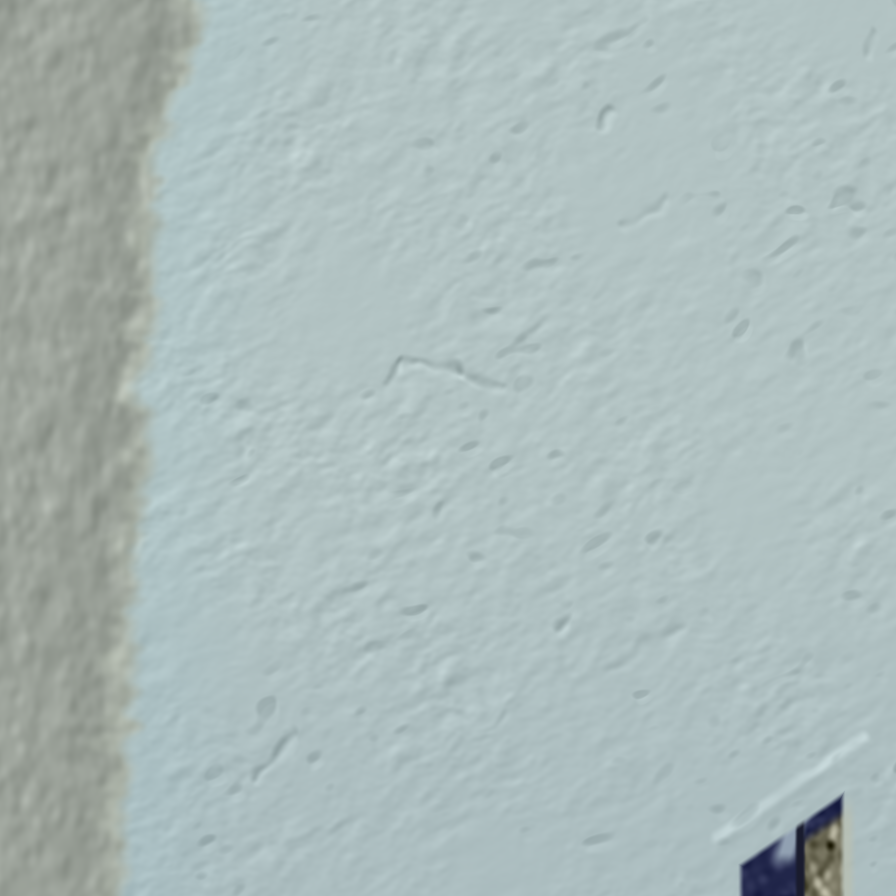
A Shadertoy shader for this texture:

```glsl
// A pale blue-grey plaster wall meeting a shaded strip on the left, with a small
// slanted opening at the lower right. Relief is embossed cellular noise, stretched
// along a diagonal on the wall; creases and the opening are distance functions.
#define WALL_COLOR  vec3(0.698, 0.764, 0.764)
#define SHADE_COLOR vec3(0.612, 0.638, 0.605)
#define CREAM_COLOR vec3(0.680, 0.710, 0.665)
#define WALL_RELIEF 0.044
#define SHADE_RELIEF 0.052
#define GRAIN_ANGLE 0.48
#define DENT_DEPTH 0.075
#define EDGE_ROUGHNESS 0.010
#define EDGE_SOFTNESS 0.013

vec3 hash3(vec2 p) {
    vec3 q = fract(vec3(p.xyx) * vec3(0.1031, 0.1030, 0.0973));
    q += dot(q, q.yxz + 33.33);
    return fract((q.xxy + q.yzz) * q.zyx);
}

// Signed round bumps, one scattered in each cell
float bumps(vec2 p) {
    vec2 cell = floor(p);
    float sum = 0.0;
    for (int j = -1; j <= 1; j++)
    for (int i = -1; i <= 1; i++) {
        vec2 c = cell + vec2(i, j);
        vec3 h = hash3(c + 57.0);
        vec2 d = p - c - h.xy;
        float f = max(0.0, 1.0 - dot(d, d));
        sum += (h.z * 2.0 - 1.0) * f * f * f;
    }
    return sum;
}

float emboss(vec2 p, vec2 light) {
    return bumps(p + light) - bumps(p - light);
}

float segment(vec2 p, vec2 a, vec2 b) {
    vec2 d = b - a;
    return length(p - a - d * clamp(dot(p - a, d) / dot(d, d), 0.0, 1.0));
}

// Dark groove with a bright lip just below it
float crease(vec2 p, vec4 ends, float width) {
    float dark = smoothstep(width, 0.0, segment(p, ends.xy, ends.zw));
    float lip = smoothstep(width, 0.0, segment(p + vec2(-0.003, 0.008), ends.xy, ends.zw));
    return 0.5 * lip - dark;
}

// Wavering, interrupted creases
float creases(vec2 p) {
    const vec4 marks[10] = vec4[10](
        vec4(0.645, 0.235, 0.785, 0.320), vec4(0.430, 0.575, 0.445, 0.594),
        vec4(0.445, 0.594, 0.510, 0.592), vec4(0.510, 0.592, 0.560, 0.568),
        vec4(0.475, 0.560, 0.425, 0.480), vec4(0.695, 0.750, 0.745, 0.778),
        vec4(0.668, 0.862, 0.682, 0.880), vec4(0.970, 0.945, 0.974, 0.965),
        vec4(0.285, 0.135, 0.330, 0.185), vec4(0.625, 0.302, 0.627, 0.306));
    vec2 q = p + 0.007 * vec2(bumps(p * 45.0), bumps(p * 45.0 + 31.0));
    float sum = 0.0;
    for (int i = 0; i < 10; i++) {
        float strength = i == 4 ? 0.4 : i > 5 ? 1.3 : 0.85;
        sum += strength * crease(q, marks[i], 0.009);
    }
    return sum * clamp(0.75 + 0.9 * bumps(p * 38.0 + 17.0), 0.15, 1.2);
}

vec3 wall(vec2 p, float fromEdge) {
    float c = cos(GRAIN_ANGLE), s = sin(GRAIN_ANGLE);
    vec2 g = vec2(c * p.x + s * p.y, c * p.y - s * p.x);
    g += 0.006 * vec2(bumps(p * 24.0), bumps(p * 24.0 + 13.0));
    float calm = mix(1.0, 0.65, smoothstep(0.5, 1.0, p.x));
    float patches = clamp(0.75 + 0.8 * bumps(p * 9.0), 0.25, 1.4);
    float relief = 0.75 * emboss(g * vec2(32.0, 60.0), vec2(0.06, -0.20))
                 + 0.65 * emboss(g * vec2(65.0, 105.0) + 9.0, vec2(0.08, -0.23))
                 + 0.25 * emboss(p * vec2(130.0, 145.0) + 4.0, vec2(0.1, -0.25));
    vec3 col = WALL_COLOR + vec3(-0.010, 0.004, 0.010) * smoothstep(0.16, 0.0, fromEdge);
    col -= vec3(0.024, 0.021, 0.012) * smoothstep(0.55, 0.0, p.y);
    col += WALL_RELIEF * calm * patches * relief;

    // Irregular dents: only the deepest hollows of a grain field, in clusters
    vec2 d = g * vec2(36.0, 66.0) + 23.0;
    float cluster = smoothstep(-0.15, 0.35, bumps(p * 8.0 + 41.0));
    float hollow = smoothstep(0.48, 1.0, -bumps(d));
    float rim = smoothstep(0.48, 1.0, -bumps(d + vec2(0.0, 0.6)));
    col += DENT_DEPTH * cluster * (0.35 * rim - hollow) * smoothstep(0.02, 0.1, fromEdge);
    return col + 0.075 * creases(p);
}

vec3 shadedStrip(vec2 p, float fromEdge) {
    float relief = emboss(p * vec2(46.0, 30.0), vec2(-0.20, 0.14))
                 + 0.7 * emboss(p * vec2(90.0, 65.0) + 5.0, vec2(-0.2, 0.15));
    vec3 col = SHADE_COLOR + 0.010 * bumps(p * 9.0) + SHADE_RELIEF * relief;
    col -= 0.032 * smoothstep(-0.11, -0.035, fromEdge);
    float ragged = fromEdge + 0.014 * bumps(p * vec2(22.0, 38.0))
                 + 0.007 * bumps(p * vec2(55.0, 90.0));
    float rim = smoothstep(-0.038, 0.004, ragged);
    return mix(col, CREAM_COLOR + 1.1 * SHADE_RELIEF * relief, rim);
}

// Opening: navy left, pale wedge, dark bar, speckled ochre right
vec3 opening(vec2 p, float roof) {
    vec3 col = vec3(0.13, 0.15, 0.29) + 0.09 * bumps(p * 90.0);
    float wedge = smoothstep(0.018, 0.004, abs(p.x - 0.878 - 0.3 * (p.y - 0.05)));
    wedge *= smoothstep(0.028, 0.050, p.y);
    col = mix(col, vec3(0.57, 0.63, 0.70), wedge);
    vec3 ochre = vec3(0.47, 0.46, 0.38) + 0.25 * bumps(p * vec2(110.0, 85.0));
    float side = smoothstep(0.893, 0.900, p.x) * smoothstep(0.012, 0.030, roof - p.y);
    col = mix(col, ochre, side);
    return mix(col, vec3(0.10, 0.11, 0.18), smoothstep(0.007, 0.002, abs(p.x - 0.893)));
}

void mainImage(out vec4 fragColor, in vec2 fragCoord) {
    vec2 p = fragCoord / iResolution.xy;

    // Soft ragged boundary, leaning right towards the top
    float edge = 0.134 + 0.054 * p.y + 0.040 * smoothstep(0.80, 1.0, p.y);
    edge += EDGE_ROUGHNESS * (bumps(p * vec2(12.0, 28.0)) + 0.8 * bumps(p * vec2(32.0, 75.0)));
    float fromEdge = p.x - edge;
    vec3 col = mix(shadedStrip(p, fromEdge), wall(p, fromEdge),
                   smoothstep(-EDGE_SOFTNESS, EDGE_SOFTNESS, fromEdge));

    // Bright slanted ledge, uneven along its length, with a faint shadow below
    vec2 q = p + 0.003 * bumps(p * 50.0);
    float ledge = segment(q, vec2(0.800, 0.066), vec2(0.962, 0.176));
    float under = segment(q, vec2(0.808, 0.056), vec2(0.962, 0.163));
    col -= 0.025 * smoothstep(0.010, 0.0, under);
    col += (0.075 + 0.05 * bumps(p * 40.0)) * smoothstep(0.010, 0.001, ledge);

    // Opening under a sloping top, with a cream jamb at its right
    float roof = 0.034 + (p.x - 0.827) * 0.69;
    float jamb = smoothstep(0.014, 0.003, abs(p.x - 0.943)) * smoothstep(0.118, 0.08, p.y);
    col = mix(col, vec3(0.73, 0.75, 0.69), 0.7 * jamb);
    float inside = max(max(0.827 - p.x, p.x - 0.940), (p.y - roof) * 0.82);
    col = mix(col, opening(p, roof), smoothstep(0.004, -0.004, inside));

    fragColor = vec4(clamp(col, 0.0, 1.0), 1.0);
}
```
